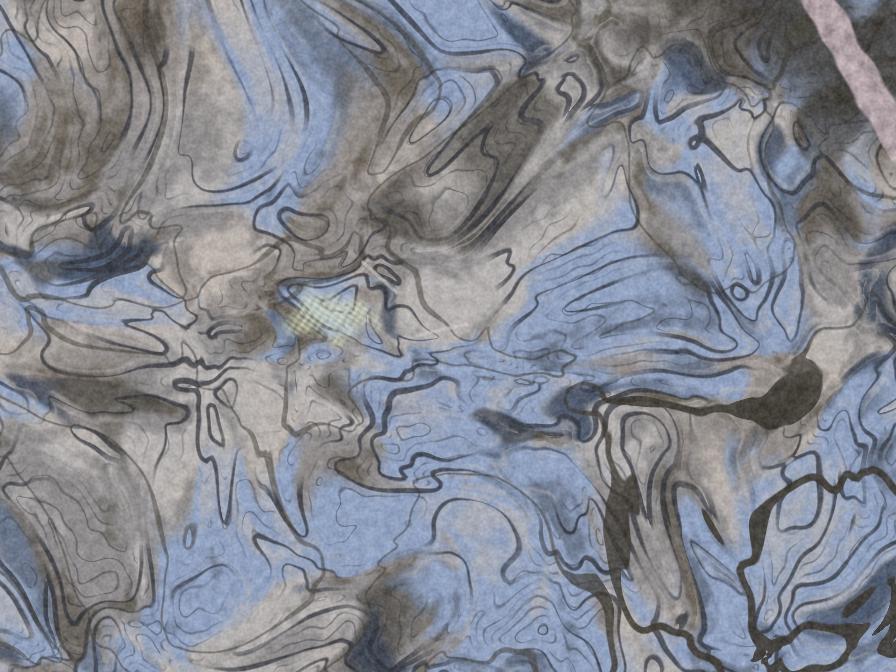
Reproduce this texture procedurally as a WebGL 1 fragment shader.

```glsl
precision highp float;
// Rippled pond surface: sky and bank reflections bent into nested lobes.
// A twice-warped noise height is cut into bands; its contours become sparse
// dark lines of even width, and swelling noise ridges form muddy branches.
uniform vec2 u_resolution;

const vec3 PALE  = vec3(0.71, 0.695, 0.69);
const vec3 GREY  = vec3(0.56, 0.55, 0.555);
const vec3 EARTH = vec3(0.42, 0.40, 0.375);
const vec3 SKY   = vec3(0.57, 0.635, 0.755);
const vec3 SLATE = vec3(0.42, 0.465, 0.545);
const vec3 INK   = vec3(0.20, 0.21, 0.24);
const vec3 NAVY  = vec3(0.23, 0.27, 0.34);
const vec3 MUD   = vec3(0.25, 0.235, 0.21);
const vec3 BARK  = vec3(0.73, 0.67, 0.69);
const vec3 GLINT = vec3(0.84, 0.86, 0.74);

const float BAND_STEP = 0.46;    // height between bold contours
const float RIPPLE_STEP = 0.153; // height between faint contours
const float LINE_WIDTH = 0.0032;
const float LOBE_SCALE = 4.6;
const float GRAIN = 0.06;

float hash(vec2 p) {
  vec3 q = fract(p.xyx * vec3(0.1031, 0.1030, 0.0973));
  q += dot(q, q.yzx + 33.33);
  return fract((q.x + q.y) * q.z);
}

float cornerSlope(vec2 cell, vec2 offset) {
  float angle = 6.2832 * hash(cell + 57.0);
  return dot(vec2(cos(angle), sin(angle)), offset);
}

// Gradient noise, roughly -1 to 1
float noise(vec2 p) {
  vec2 i = floor(p), f = p - i, e = vec2(1.0, 0.0);
  vec2 s = f * f * f * (f * (f * 6.0 - 15.0) + 10.0);
  float low = mix(cornerSlope(i, f), cornerSlope(i + e, f - e), s.x);
  float high = mix(cornerSlope(i + e.yx, f - e.yx), cornerSlope(i + 1.0, f - 1.0), s.x);
  return 2.0 * mix(low, high, s.y);
}

float fbm(vec2 p) {
  float sum = 0.0, weight = 0.57;
  for (int i = 0; i < 3; i++) {
    sum += weight * noise(p);
    p = mat2(1.6, 1.2, -1.2, 1.6) * p + 13.7;
    weight *= 0.5;
  }
  return sum;
}

// Large swirl, then smaller curls riding on it
vec2 warp(vec2 p) {
  vec2 swirl = vec2(noise(p * 2.6 + 3.1), noise(p * 2.6 + 41.7));
  vec2 c = p * 8.5 + swirl;
  vec2 curl = vec2(noise(c + 19.3), noise(c + 73.9));
  return p + 0.10 * swirl + 0.036 * curl;
}

// x: lobe height, y: branch ridge
vec2 surface(vec2 p) {
  vec2 w = warp(p);
  float wobble = noise(w * 23.0 + 52.0);
  float lobes = noise(w * LOBE_SCALE + 8.0) + 0.42 * noise(w * 11.0 + 29.0) + 0.13 * wobble;
  return vec2(lobes, noise(w * 4.4 + 61.0) + 0.35 * noise(w * 10.0 + 5.0) + 0.1 * wobble);
}

// Signed distance to the nearest contour
float contour(float h, float stepSize, float slope) {
  return (h - floor(h / stepSize + 0.5) * stepSize) / slope;
}

float stroke(float d, float width, float soft) {
  return 1.0 - smoothstep(width - soft, width + soft, abs(d));
}

float segment(vec2 p, vec2 a, vec2 b) {
  vec2 ab = b - a;
  return length(p - a - ab * clamp(dot(p - a, ab) / dot(ab, ab), 0.0, 1.0));
}

void main() {
  vec2 p = gl_FragCoord.xy / u_resolution.y;
  float soft = max(0.0016, 0.7 / u_resolution.y);
  vec2 w = warp(p);

  // Heights and slopes
  vec2 e = vec2(0.002, 0.0);
  vec2 h = surface(p);
  vec2 dx = (surface(p + e) - h) / e.x, dy = (surface(p + e.yx) - h) / e.x;
  float slope = max(length(vec2(dx.x, dy.x)), 1.2);
  float ridgeSlope = max(length(vec2(dx.y, dy.y)), 1.5);

  // Tone steps from band to band
  float edge = contour(h.x, BAND_STEP, slope);
  float band = floor(h.x / BAND_STEP + 0.5);
  float bandTone = mix(hash(vec2(band, 4.0)), hash(vec2(band + 1.0, 4.0)),
                       smoothstep(-0.004, 0.004, edge)) - 0.5;
  float tone = 0.4 * bandTone + 0.65 * fbm(w * 4.5 + 90.0) + 0.38 * fbm(w * 15.0) + 0.12 * fbm(p * 38.0);

  // Reflections of bank and sky
  vec3 bank = mix(EARTH, GREY, smoothstep(-0.36, -0.10, tone));
  bank = mix(bank, PALE, smoothstep(0.0, 0.30, tone));
  bank *= 1.0 + vec3(0.025, 0.0, -0.03) * smoothstep(-0.2, 0.4, fbm(p * 3.0 + 7.0));
  vec3 sky = mix(SLATE, SKY, smoothstep(-0.32, 0.0, tone));
  sky = mix(sky, PALE, 0.6 * smoothstep(0.16, 0.45, tone));
  float skyField = fbm(w * 3.4 + 31.0) + 0.25 * bandTone + 0.2 * fbm(w * 13.0 + 3.0)
                 + 0.22 * (p.x * 0.6 - p.y);
  vec3 color = mix(bank, sky, smoothstep(-0.05, 0.14, skyField));

  // Broad shadows of mud and deep water
  color = mix(color, MUD, 0.6 * smoothstep(0.30, 0.44, fbm(w * 3.4 + 120.0)));
  color = mix(color, NAVY, 0.75 * smoothstep(0.36, 0.56, fbm(w * 5.0 + 140.0)));

  // Pale rims, faint ripples and bold contours
  float patchy = noise(p * 5.0 + 47.0);
  color = mix(color, PALE, 0.45 * stroke(edge - 0.010, 0.004, 0.004) * smoothstep(-0.2, 0.3, patchy));
  float ripple = stroke(contour(h.x + 0.05 * noise(p * 30.0), RIPPLE_STEP, slope), 0.0013, soft);
  float open = smoothstep(0.006, 0.016, RIPPLE_STEP / slope);
  color = mix(color, INK, 0.46 * ripple * open * smoothstep(-0.3, 0.4, -patchy));
  float boldWidth = LINE_WIDTH * (0.8 + 0.7 * noise(p * 9.0 + 11.0));
  color = mix(color, INK, 0.72 * stroke(edge, boldWidth, soft) * smoothstep(-0.5, 0.15, noise(p * 6.0 + 77.0)));

  // Muddy branches, thickest at the lower right
  float corner = smoothstep(0.75, 1.0, p.x) * (1.0 - smoothstep(0.38, 0.55, p.y));
  float swell = smoothstep(0.0, 0.7, noise(p * 6.0 + 15.0));
  float branchWidth = 0.0015 + 0.004 * corner + (0.003 + 0.020 * corner) * swell;
  float branch = stroke(h.y / ridgeSlope, branchWidth, soft);
  color = mix(color, MUD, branch * mix(0.5, 0.9, corner));

  // Shaded bank and twig at the upper right
  float shade = smoothstep(0.17, 0.03, segment(p, vec2(1.04, 1.06), vec2(1.32, 0.88)) + 0.09 * fbm(w * 8.0));
  color = mix(color, MUD, 0.8 * shade);
  float twig = segment(p, vec2(1.20, 1.03), vec2(1.36, 0.75)) + 0.005 * noise(p * 22.0);
  color = mix(color, BARK * (0.94 + 0.2 * fbm(p * 45.0)), stroke(twig, 0.023, 0.003));

  // Scaly glint and thin bright streaks
  vec2 g = (p - vec2(0.48, 0.53)) * vec2(1.0, 1.7);
  float scales = 0.7 + 0.3 * sin(p.x * 480.0 + p.y * 200.0) * sin(p.y * 520.0);
  color = mix(color, GLINT, 0.85 * scales * smoothstep(0.09, 0.02, length(g) + 0.05 * fbm(p * 18.0)));
  float streak = min(segment(p, vec2(0.54, 0.61), vec2(0.59, 0.565)),
                     segment(p, vec2(0.62, 0.50), vec2(0.695, 0.518)));
  color = mix(color, PALE * 1.1, 0.7 * stroke(streak, 0.0025, soft));

  // Fine silt grain
  color += GRAIN * (fbm(p * 70.0) + 0.5 * noise(p * 210.0));
  gl_FragColor = vec4(clamp(color, 0.0, 1.0), 1.0);
}
```
